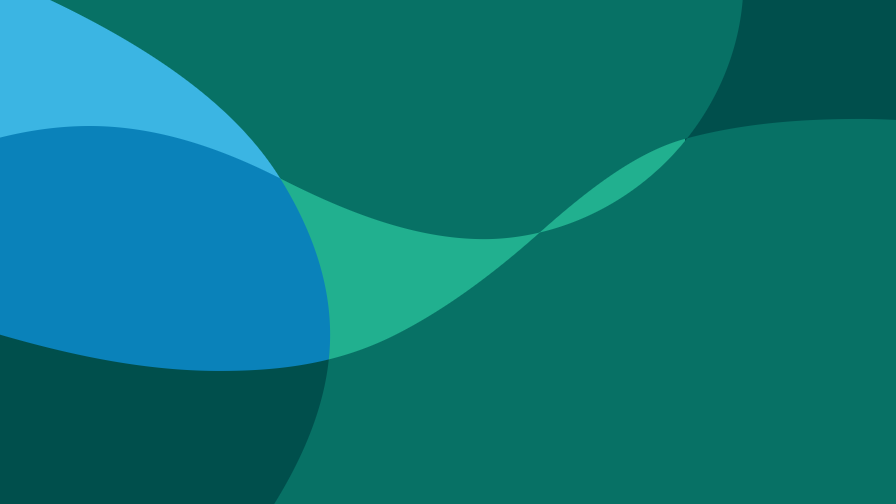
This background is drawn by a Shadertoy shader. Its source:

```glsl
// Flat overlapping waves in blue, green and teal, split by a large curved edge.

// Colours
const vec3 TEAL       = vec3(0.027, 0.443, 0.396);
const vec3 DARK_TEAL  = vec3(0.000, 0.310, 0.300);
const vec3 BLUE       = vec3(0.040, 0.510, 0.730);
const vec3 LIGHT_BLUE = vec3(0.230, 0.710, 0.890);
const vec3 GREEN      = vec3(0.130, 0.690, 0.560);

// Curve knots: position, value, slope, in canvas heights
const vec3 KNOTS[15] = vec3[15](
    // upper wave, y over x
    vec3(0.000, 0.727, 0.25), vec3(0.178, 0.750, 0.00),
    vec3(0.556, 0.646, -0.51), vec3(0.961, 0.5255, 0.00),
    // lower wave, y over x
    vec3(0.000, 0.336, -0.29), vec3(0.435, 0.264, 0.00),
    vec3(0.782, 0.3345, 0.50), vec3(1.069, 0.537, 0.89),
    vec3(1.359, 0.7245, 0.27), vec3(1.708, 0.764, 0.00),
    vec3(1.778, 0.762, -0.05),
    // left dome, x over y
    vec3(0.000, 0.544, 0.62), vec3(0.336, 0.655, 0.00),
    vec3(0.646, 0.556, -0.62), vec3(1.000, 0.0995, -2.10));
const ivec2 UPPER_WAVE = ivec2(0, 3);
const ivec2 LOWER_WAVE = ivec2(4, 10);
const ivec2 LEFT_DOME  = ivec2(11, 14);

// Bowl that continues the upper wave to the right
const vec2  BOWL_CENTER = vec2(0.961, 1.035);
const vec2  BOWL_RADII  = vec2(0.514, 0.5095);
const float BOWL_POWER  = 1.945;

// The waves cross here; beyond it their overlap turns dark
const float DARK_START = 1.359;

// Cubic Hermite curve through a range of knots
float curve(float x, ivec2 range) {
    float value = KNOTS[range.x].y;
    for (int i = range.x; i < range.y; i++) {
        vec3 a = KNOTS[i], b = KNOTS[i + 1];
        if (x < a.x) break;
        float span = b.x - a.x;
        float t = clamp((x - a.x) / span, 0.0, 1.0);
        float s = 1.0 - t;
        value = mix(a.y, b.y, t * t * (3.0 - 2.0 * t))
              + span * t * s * (a.z * s - b.z * t);
    }
    return value;
}

// Positive above the upper wave and inside its bowl
float upperField(vec2 p) {
    if (p.x < BOWL_CENTER.x) return p.y - curve(p.x, UPPER_WAVE);
    vec2 q = pow(abs(p - BOWL_CENTER) / BOWL_RADII, vec2(BOWL_POWER));
    return (1.0 - pow(q.x + q.y, 1.0 / BOWL_POWER)) * BOWL_RADII.y;
}

// Antialiased coverage of the positive side of a field
float cover(float field) {
    float width = length(vec2(dFdx(field), dFdy(field)));
    return clamp(field / max(width, 1e-6) + 0.5, 0.0, 1.0);
}

void mainImage(out vec4 fragColor, in vec2 fragCoord) {
    vec2 p = fragCoord / iResolution.y;

    float aboveUpper = cover(upperField(p));
    float aboveLower = cover(p.y - curve(p.x, LOWER_WAVE));
    float inDome     = cover(curve(p.y, LEFT_DOME) - p.x);

    // Right side: the area on exactly one side of the two waves
    float ribbon = aboveUpper + aboveLower - 2.0 * aboveUpper * aboveLower;
    vec3 ribbonColor = p.x < DARK_START ? GREEN : DARK_TEAL;
    vec3 outside = mix(TEAL, ribbonColor, ribbon);

    // Left side: three bands stacked inside the dome
    vec3 inside = mix(DARK_TEAL, BLUE, aboveLower);
    inside = mix(inside, LIGHT_BLUE, aboveUpper);

    fragColor = vec4(mix(outside, inside, inDome), 1.0);
}
```
